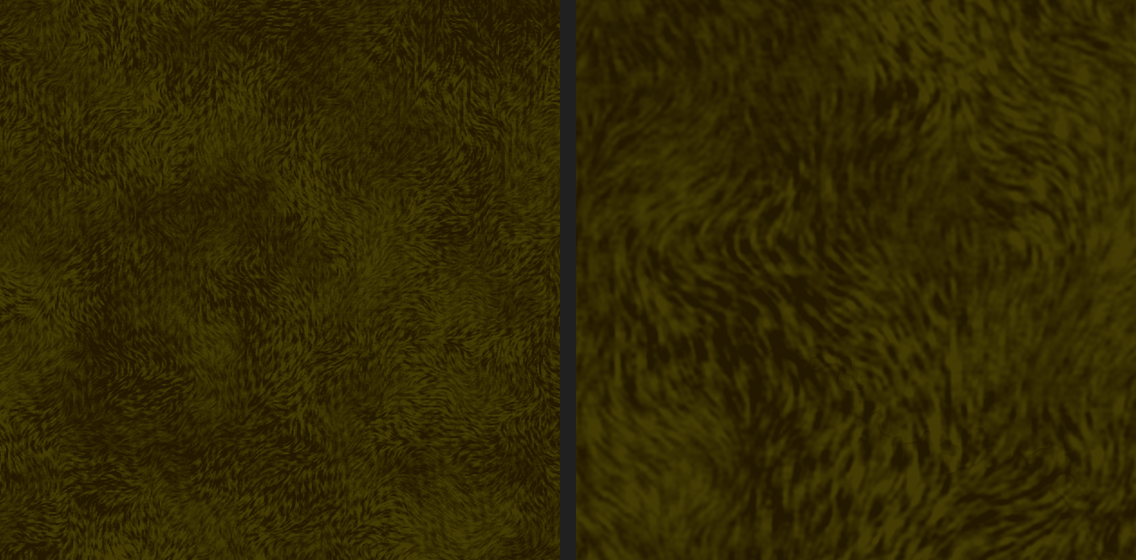
Left: the whole. Right: its middle third, enlarged.
Write a WebGL 1 fragment shader that draws this texture.

```glsl
precision highp float;
// Dark olive suede: rough mottled patches under short, fine fibre strokes.

uniform vec2 u_resolution;

float hash(vec2 p) {
  return fract(sin(dot(p, vec2(127.1, 311.7))) * 43758.5453);
}

float noise(vec2 p) {
  vec2 i = floor(p);
  vec2 f = fract(p);
  f = f * f * (3.0 - 2.0 * f);
  return mix(mix(hash(i), hash(i + vec2(1.0, 0.0)), f.x),
             mix(hash(i + vec2(0.0, 1.0)), hash(i + 1.0), f.x), f.y);
}

// Octaves are turned against each other to hide the lattice.
float fbm(vec2 p) {
  mat2 turn = mat2(0.8, 0.6, -0.6, 0.8);
  float sum = 0.0;
  float total = 0.0;
  float amplitude = 1.0;
  for (int i = 0; i < 6; i++) {
    sum += amplitude * noise(p);
    total += amplitude;
    p = turn * p * 2.03 + 17.3;
    amplitude *= 0.72;
  }
  return sum / total;
}

// Angle of the nap: slow drift plus small, abrupt local changes.
float napAngle(vec2 p) {
  return 0.9 + 2.4 * (noise(p * 5.0 + 31.0) - 0.5)
             + 2.4 * (noise(p * 22.0 + 7.0) - 0.5);
}

// Fine grain smeared along the nap into short strokes.
float fibres(vec2 p) {
  float angle = napAngle(p);
  vec2 along = vec2(cos(angle), sin(angle));
  float sum = 0.0;
  for (int i = -3; i <= 3; i++) {
    sum += noise((p + along * float(i) * 0.0014) * 310.0);
  }
  return sum / 7.0;
}

// Thin broken wrinkles: x is the dark fold, y its pale edge.
vec2 creases(vec2 p) {
  vec2 bend = vec2(fbm(p * 7.0 + 3.0), fbm(p * 7.0 + 47.0)) - 0.5;
  float d = noise((p + bend * 0.22) * vec2(4.0, 6.0) + 12.0) - 0.5;
  float broken = smoothstep(0.5, 0.75, noise(p * 9.0 + 61.0));
  return broken * vec2(1.0 - smoothstep(0.0, 0.025, abs(d)),
                       1.0 - smoothstep(0.0, 0.02, abs(d - 0.03)));
}

void main() {
  vec2 p = gl_FragCoord.xy / u_resolution.y;

  // Broad worn areas, broken up by rough mottling with ragged edges
  vec2 ragged = vec2(fbm(p * 12.0 + 5.0), fbm(p * 12.0 + 23.0)) - 0.5;
  float worn = noise((p + ragged * 0.16) * 5.0 + 9.0) - 0.5;
  float mottle = fbm((p + ragged * 0.03) * 11.0 + 40.0) - 0.5;

  // Strokes vary in strength from place to place
  float strength = mix(1.4, 2.5, smoothstep(0.3, 0.7, noise(p * 13.0 + 70.0)));
  float strokes = (fibres(p) - 0.5) * strength;
  float speckle = noise(p * 400.0 + 80.0) - 0.5;
  vec2 crease = creases(p);

  float tone = 0.47 + 0.45 * worn + 1.15 * mottle + strokes + 0.22 * speckle
             - 0.16 * crease.x + 0.12 * crease.y;

  vec3 umber = vec3(0.137, 0.097, 0.0);
  vec3 olive = vec3(0.268, 0.236, 0.012);
  gl_FragColor = vec4(mix(umber, olive, clamp(tone, 0.0, 1.0)), 1.0);
}
```
